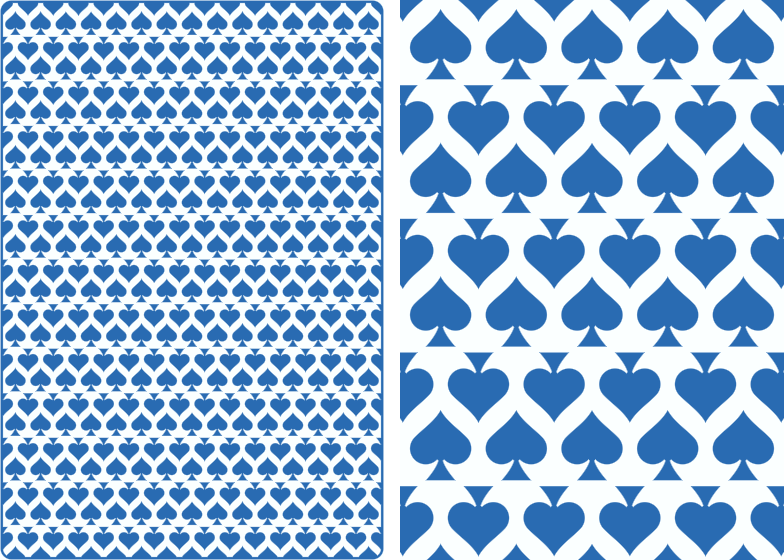
Left: the whole. Right: its middle third, enlarged.
Give the GLSL for this pattern, as a Shadertoy shader.

```glsl
// Rounded card back: alternating rows of upright and inverted blue spades in a thin frame.

const vec3 PAPER = vec3(0.985, 1.0, 1.0);
const vec3 INK = vec3(0.16, 0.42, 0.70);

// Lengths are in design units; the canvas is always CANVAS_HEIGHT of them tall.
const float CANVAS_HEIGHT = 768.0;
const vec2 PITCH = vec2(34.6, 61.1);   // one upright and one inverted spade per cell
const float MIRROR_LINE = 29.3;        // height above centre where two bases face
const float BASE_GAP = 1.35;           // from mirror line to each base
const float SPADE_HEIGHT = 32.0;
const vec2 LOBE_CENTER = vec2(6.8, 17.5); // across, and down from the tip
const float LOBE_RADIUS = 7.2;
const float SHOULDER_BOW = 4.5;        // hollow of the sides near the tip
const float STEM_TOP = 22.0;
const float NECK_HALF = 0.8;
const float FOOT_HALF = 6.7;
const float CARD_INSET = 0.8;
const float CARD_RADIUS = 15.0;
const float FRAME_WIDTH = 3.3;
const float EDGE_SOFTNESS = 1.2;       // in output pixels

float roundedBox(vec2 p, vec2 halfSize, float radius) {
    vec2 q = abs(p) - halfSize + radius;
    return length(max(q, 0.0)) + min(max(q.x, q.y), 0.0) - radius;
}

// Spade standing on y = 0, centred on x = 0.
float spade(vec2 p) {
    vec2 q = vec2(abs(p.x), SPADE_HEIGHT - p.y);
    float lobe = length(q - LOBE_CENTER) - LOBE_RADIUS;

    // Sides run from the tip to where they touch the lobes.
    float reach = length(LOBE_CENTER);
    float sideLength = sqrt(reach * reach - LOBE_RADIUS * LOBE_RADIUS);
    float angle = atan(LOBE_CENTER.x, LOBE_CENTER.y) + asin(LOBE_RADIUS / reach);
    vec2 side = vec2(sin(angle), cos(angle));
    float along = dot(q, side);
    float s = clamp(along / sideLength, 0.0, 1.0);
    float across = q.x * side.y - q.y * side.x + SHOULDER_BOW * s * (1.0 - s) * (1.0 - s);
    float wedge = max(across, along - sideLength);

    // Flared stem
    float u = clamp((q.y - STEM_TOP) / (SPADE_HEIGHT - STEM_TOP), 0.0, 1.0);
    float stemHalf = mix(NECK_HALF, FOOT_HALF, pow(u, 1.5));
    float stem = max((q.x - stemHalf) * 0.75, max(q.y - SPADE_HEIGHT, STEM_TOP - 4.0 - q.y));

    return min(min(lobe, wedge), stem);
}

float spadeRows(vec2 p) {
    float x = mod(p.x + 0.5 * PITCH.x, PITCH.x) - 0.5 * PITCH.x;
    float y = mod(p.y, PITCH.y);
    return spade(vec2(x, y - BASE_GAP));
}

void mainImage(out vec4 fragColor, in vec2 fragCoord) {
    float unitsPerPixel = CANVAS_HEIGHT / iResolution.y;
    vec2 p = (fragCoord - 0.5 * iResolution.xy) * unitsPerPixel;
    vec2 halfCanvas = 0.5 * iResolution.xy * unitsPerPixel;

    // Inverted rows mirror the upright ones, shifted by half a pitch.
    vec2 q = p - vec2(0.0, MIRROR_LINE);
    float upright = spadeRows(q);
    float inverted = spadeRows(vec2(q.x + 0.5 * PITCH.x, -q.y));

    // Frame and card outline
    float card = roundedBox(p, halfCanvas - CARD_INSET, CARD_RADIUS);
    float frame = -card - FRAME_WIDTH;
    float ink = max(min(min(upright, inverted), frame), card);

    float coverage = clamp(0.5 - ink / (unitsPerPixel * EDGE_SOFTNESS), 0.0, 1.0);
    fragColor = vec4(mix(PAPER, INK, coverage), 1.0);
}
```
